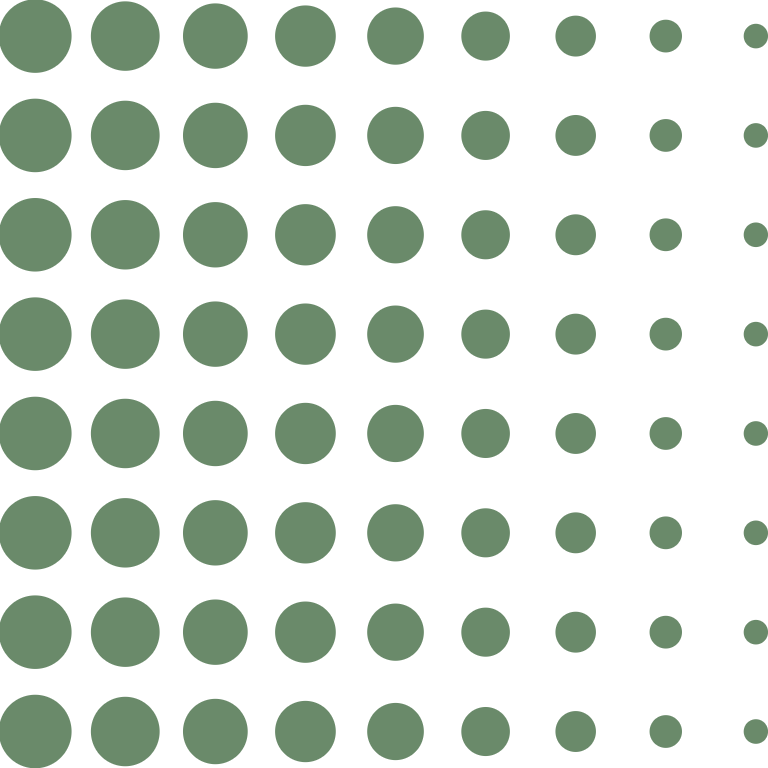
Give the GLSL for this pattern, as a WebGL 1 fragment shader.

```glsl
precision highp float;

// Halftone grid of green dots on white, shrinking from left to right.
// Each pixel finds its nearest grid cell, then measures the distance to that
// cell's dot; the radius falls slowly at first and twice as fast past a column.

uniform vec2 u_resolution;

const vec3 PAPER = vec3(1.0);
const vec3 DOT_GREEN = vec3(0.414, 0.541, 0.414);

const vec2 FIRST_CENTER = vec2(0.0458, 0.0475); // lower left dot
const vec2 SPACING = vec2(0.1173, 0.12936);
const vec2 LAST_CELL = vec2(8.0, 7.0);

const float FIRST_RADIUS = 0.0474;
const float SHRINK = 0.00263;       // radius lost per column
const float EXTRA_SHRINK = 0.00263; // added loss past the bend
const float BEND_COLUMN = 4.0;
const float DOT_STRETCH = 1.01;     // height over width

float dotRadius(float column) {
  return FIRST_RADIUS - SHRINK * column
       - EXTRA_SHRINK * max(column - BEND_COLUMN, 0.0);
}

// Signed distance to the dot of the nearest cell
float dotDistance(vec2 p) {
  vec2 cell = floor((p - FIRST_CENTER) / SPACING + 0.5);
  cell = clamp(cell, vec2(0.0), LAST_CELL);
  vec2 offset = p - FIRST_CENTER - cell * SPACING;
  offset.y /= DOT_STRETCH;
  return length(offset) - dotRadius(cell.x);
}

void main() {
  vec2 uv = gl_FragCoord.xy / u_resolution;
  float pixel = 1.0 / min(u_resolution.x, u_resolution.y);

  // One pixel wide soft edge
  float coverage = clamp(0.5 - dotDistance(uv) / pixel, 0.0, 1.0);
  gl_FragColor = vec4(mix(PAPER, DOT_GREEN, coverage), 1.0);
}
```
